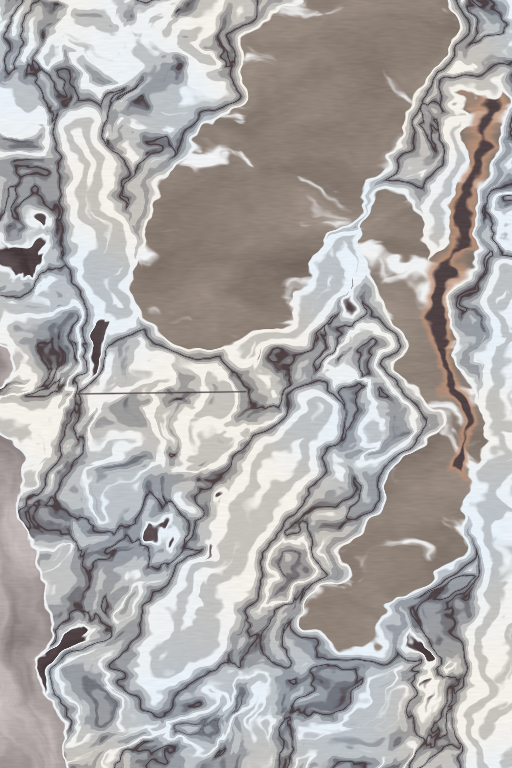
Reproduce this texture procedurally as a Shadertoy shader.

```glsl
// Rippled metal foil: brown pools, pale ribbons and dark blots in liquid silver.
// Warped distance fields shape the regions; their distance is folded into tone
// bands that hug every edge and dissolve into noise contours further away.

const vec3 DARK   = vec3(0.31, 0.26, 0.27);
const vec3 SLATE  = vec3(0.46, 0.46, 0.485);
const vec3 ASH    = vec3(0.61, 0.615, 0.63);
const vec3 SILVER = vec3(0.76, 0.76, 0.76);
const vec3 WHITE  = vec3(0.94, 0.945, 0.95);
const vec3 BROWN  = vec3(0.55, 0.50, 0.465);
const vec3 COPPER = vec3(0.74, 0.57, 0.47);
const vec3 LILAC  = vec3(0.66, 0.62, 0.62);
const float EDGE  = 0.0013;

vec2 hash22(vec2 p) {
    vec3 a = fract(p.xyx * vec3(0.1031, 0.1030, 0.0973));
    a += dot(a, a.yzx + 33.33);
    return fract((a.xx + a.yz) * a.zy) * 2.0 - 1.0;
}

float gradientNoise(vec2 p) {
    vec2 i = floor(p), f = fract(p);
    vec2 u = f * f * f * (f * (f * 6.0 - 15.0) + 10.0);
    vec2 r = vec2(1.0, 0.0);
    float low  = mix(dot(hash22(i), f), dot(hash22(i + r), f - r), u.x);
    float high = mix(dot(hash22(i + r.yx), f - r.yx), dot(hash22(i + 1.0), f - 1.0), u.x);
    return mix(low, high, u.y);
}

float fbm(vec2 p) {
    float sum = 0.0, amp = 0.5;
    for (int i = 0; i < 4; i++) {
        sum += amp * gradientNoise(p);
        p = p * 2.03 + 17.3;
        amp *= 0.46;
    }
    return sum;
}

float capsule(vec2 p, vec2 a, vec2 b, float radius) {
    vec2 pa = p - a, ba = b - a;
    return length(pa - ba * clamp(dot(pa, ba) / dot(ba, ba), 0.0, 1.0)) - radius;
}

vec3 paint(vec3 base, vec3 ink, float dist) {
    return mix(base, ink, smoothstep(EDGE, -EDGE, dist));
}

// Metal tone ramp: soft pools separated by crisp steps.
vec3 metalTone(float t) {
    vec3 c = mix(DARK, SLATE, smoothstep(0.02, 0.10, t));
    c = mix(c, ASH, smoothstep(0.14, 0.25, t));
    c = mix(c, SILVER, smoothstep(0.40, 0.50, t));
    return mix(c, WHITE, smoothstep(0.66, 0.80, t));
}

float streamDistance(vec2 p, float radius) {
    float side = abs(p.x - 0.605 - 0.03 * sin((p.y - 0.72) * 11.0));
    return max(side - radius, abs(p.y - 0.63) - 0.26);
}

float brownDistance(vec2 p) {
    float d = capsule(p, vec2(0.48, 0.98), vec2(0.28, 0.66), 0.11);
    d = min(d, capsule(p, vec2(0.50, 0.72), vec2(0.60, 0.42), 0.035));
    d = min(d, capsule(p, vec2(0.60, 0.39), vec2(0.46, 0.21), 0.052));
    return min(d, streamDistance(p, 0.018));
}

float ribbonDistance(vec2 p) {
    float d = capsule(p, vec2(0.22, 0.13), vec2(0.40, 0.46), 0.030);
    d = min(d, capsule(p, vec2(0.33, 0.55), vec2(0.47, 0.68), 0.026));
    d = min(d, capsule(p, vec2(0.16, 0.58), vec2(0.10, 0.83), 0.030));
    d = min(d, capsule(p, vec2(0.56, 0.65), vec2(0.62, 0.84), 0.024));
    return min(d, capsule(p, vec2(0.68, 0.62), vec2(0.66, 0.02), 0.048));
}

vec3 brownPool(vec2 p, float depth) {
    float haze = fbm(p * vec2(7.0, 16.0) + 40.0);
    float glint = fbm(vec2(p.x * 9.0, p.y * 21.0 + p.x * 4.0) + 71.0);
    vec3 c = BROWN + vec3(0.24, 0.23, 0.22) * haze;
    float shine = smoothstep(0.15, 0.27, glint + 0.10 * smoothstep(0.06, 0.0, depth));
    c = mix(c, WHITE, shine);
    float core = streamDistance(p, 0.007 + 0.03 * haze);
    c = mix(c, COPPER, 0.8 * smoothstep(0.014, 0.003, core));
    return mix(c, DARK, smoothstep(0.003, -0.003, core));
}

void mainImage(out vec4 fragColor, in vec2 fragCoord) {
    vec2 p = fragCoord / iResolution.y;
    vec2 w = p + 0.11 * vec2(fbm(p * vec2(9.0, 12.0)), fbm(p * vec2(8.0, 11.0) + 31.0));

    // Region fields
    float brown = brownDistance(w);
    float ribbon = ribbonDistance(w);
    float blotNoise = fbm(vec2(w.x * 13.0 - w.y * 4.0, w.y * 8.0) + 9.0);
    float blot = max((0.21 - blotNoise) * 0.12, 0.025 - brown);
    float edge = min(min(abs(brown), abs(ribbon)), abs(blot));

    // Silver contours: parallel to edges nearby, free noise further off
    float shear = mix(5.0, -2.0, smoothstep(0.55, 0.95, p.y));
    float height = fbm(vec2(w.x * 7.0, w.y * 13.0 - w.x * shear) + 3.0);
    float phase = mix(edge * 30.0, 1.0 + height * 3.3, smoothstep(0.008, 0.06, edge));
    float t = abs(fract(phase) * 2.0 - 1.0);
    float pool = smoothstep(0.55, 0.30, p.y) * smoothstep(0.01, 0.05, edge);
    t = mix(t, 0.08 + 0.62 * t, pool);
    t = mix(t, 0.48 + 0.52 * t, smoothstep(EDGE, -EDGE, ribbon));
    float warmth = smoothstep(-0.25, 0.25, gradientNoise(p * 5.0 + 5.0));
    vec3 color = metalTone(t) * mix(vec3(0.97, 1.0, 1.025), vec3(1.02, 1.0, 0.97), warmth);

    // Brown pools, dark blots, lilac margin and a thin wire
    color = paint(color, brownPool(w, -brown), brown);
    color = paint(color, DARK + 0.25 * fbm(w * vec2(30.0, 14.0)), blot);
    float margin = w.x - 0.085 + 0.17 * p.y;
    float streak = fbm(vec2(w.x * 26.0 + w.y * 4.0, w.y * 8.0) + 55.0);
    color = paint(color, WHITE, margin - 0.004);
    color = paint(color, LILAC + 0.5 * streak, margin);
    color = paint(color, DARK, capsule(p, vec2(0.10, 0.487), vec2(0.32, 0.490), 0.0008));

    // Fine horizontal weave
    color += 0.035 * gradientNoise(p * vec2(60.0, 330.0));
    fragColor = vec4(clamp(color, 0.0, 1.0), 1.0);
}
```
